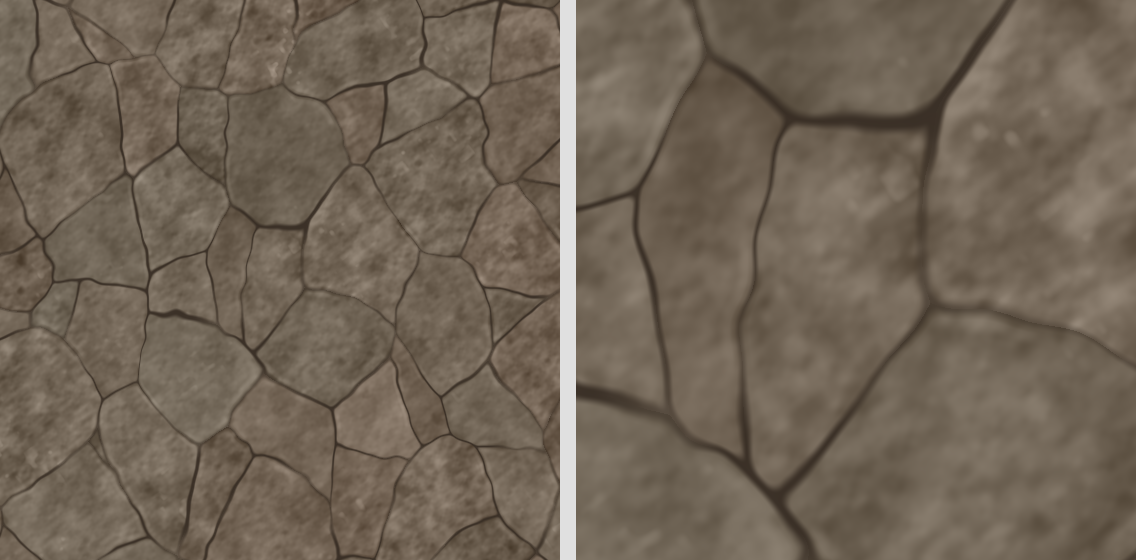
Left: the whole. Right: its middle third, enlarged.
This texture is drawn by a Shadertoy shader. Its source:

```glsl
// Weathered crazy paving: irregular flat stones split by thin dark joints.
// A warped, weighted Voronoi diagram gives the stones; layered value noise
// gives the mottling, the grain and the uneven width of the joints.

#define STONES vec2(7.2, 5.8)
#define SIZE_SPREAD 0.60
#define CORNER_ROUNDING 0.035
#define WARP 0.038
#define JOINT_WIDTH 0.0014
#define JOINT_SOFTNESS 0.0026
#define MOTTLE 0.25
#define GRAIN 0.075
#define STONE_COLOR vec3(0.444, 0.392, 0.333)
#define JOINT_COLOR vec3(0.215, 0.175, 0.140)

float hash(vec2 p) {
    return fract(sin(dot(p, vec2(127.1, 311.7))) * 43758.5453);
}

vec2 hash2(vec2 p) {
    return vec2(hash(p), hash(p + vec2(37.0, 91.0)));
}

float noise(vec2 p) {
    vec2 i = floor(p), f = fract(p);
    f = f * f * (3.0 - 2.0 * f);
    return mix(mix(hash(i), hash(i + vec2(1, 0)), f.x),
               mix(hash(i + vec2(0, 1)), hash(i + vec2(1, 1)), f.x), f.y);
}

float fbm(vec2 p) {
    float sum = 0.0, amp = 0.46;
    for (int i = 0; i < 4; i++) {
        sum += amp * noise(p);
        p = mat2(1.6, 1.2, -1.2, 1.6) * p + 7.3;
        amp *= 0.62;
    }
    return sum / 1.03;
}

float smoothMin(float a, float b, float k) {
    float h = max(k - abs(a - b), 0.0) / k;
    return min(a, b) - h * h * k * 0.25;
}

// Offset to a stone's centre; larger weights claim more ground.
vec2 centre(vec2 cell, vec2 p) {
    return cell + 0.04 + 0.92 * hash2(cell) - p;
}

float weight(vec2 cell) {
    return SIZE_SPREAD * hash(cell + 17.0);
}

// Returns the distance to the nearest joint, and the id of the stone.
float paving(vec2 p, out vec2 stone) {
    vec2 base = floor(p), nearest = vec2(0.0);
    float best = 1e5;
    for (int y = -2; y <= 2; y++)
    for (int x = -2; x <= 2; x++) {
        vec2 cell = base + vec2(x, y), r = centre(cell, p);
        float d = dot(r, r) - weight(cell);
        if (d < best) { best = d; stone = cell; nearest = r; }
    }
    float edge = 2.0;
    for (int y = -2; y <= 2; y++)
    for (int x = -2; x <= 2; x++) {
        vec2 cell = base + vec2(x, y), r = centre(cell, p);
        if (distance(cell, stone) < 0.5) continue;
        float gap = dot(r, r) - weight(cell) - best;
        edge = smoothMin(edge, 0.5 * gap / length(r - nearest), CORNER_ROUNDING);
    }
    return max(edge, 0.0) / STONES.x;
}

void mainImage(out vec4 fragColor, in vec2 fragCoord) {
    vec2 uv = fragCoord / iResolution.y;

    // Bend the joints, first broadly and then with a slight tremor.
    vec2 bend = vec2(noise(uv * 6.0 + 3.0), noise(uv * 6.0 + 41.0)) - 0.5;
    vec2 tremor = vec2(noise(uv * 38.0), noise(uv * 38.0 + 19.0)) - 0.5;
    vec2 stone;
    float edge = paving((uv + 2.0 * WARP * bend + 0.008 * tremor) * STONES + 11.0, stone);

    // Tone and tint of each stone, with a few pale sandy ones.
    float tone = hash(stone + 5.0);
    float pale = step(0.94, hash(stone + 63.0));
    float warmth = hash(stone + 29.0) - 0.5 + 0.6 * (uv.x - 0.5);
    vec3 color = STONE_COLOR + 0.052 * (tone - 0.5) + 0.055 * pale;
    color += warmth * vec3(0.014, -0.004, -0.006);

    // Mottling, rough on some stones and calm on others.
    float rough = mix(0.7, 1.3, hash(stone + 83.0)) * (1.0 - 0.3 * pale);
    vec2 drift = mat2(0.8, 0.6, -0.6, 0.8) * uv * vec2(1.0, 0.85);
    color += MOTTLE * rough * (fbm(drift * 27.0 + stone * 3.0) - 0.5);
    vec2 streak = mat2(0.8, -0.6, 0.6, 0.8) * uv;
    color += GRAIN * rough * (noise(streak * vec2(85.0, 140.0)) - 0.5);

    // Scattered dark pits and pale flecks.
    float spots = noise(drift * 58.0 + 9.0) * noise(drift * 23.0 + 53.0);
    color -= 0.065 * rough * smoothstep(0.50, 0.85, spots);
    float flecks = noise(streak * 80.0 + 31.0) * noise(drift * 13.0 + 71.0);
    color += 0.085 * rough * smoothstep(0.55, 0.85, flecks);

    // Faint shoulder, broken light rim and dark core of the joints.
    float wear = noise(uv * 9.0 + 23.0);
    float rim = smoothstep(0.003, 0.006, edge) * (1.0 - smoothstep(0.007, 0.014, edge));
    color += 0.050 * rim * smoothstep(0.4, 0.8, noise(uv * 24.0 + 67.0));
    color -= 0.040 * exp(-edge / 0.004);
    float width = JOINT_WIDTH * mix(0.3, 1.9, wear);
    float joint = 1.0 - smoothstep(width - 0.5 * JOINT_SOFTNESS, width + JOINT_SOFTNESS, edge);
    joint *= mix(0.35, 1.0, smoothstep(0.2, 0.7, noise(uv * 13.0 + 87.0)));
    color = mix(color, JOINT_COLOR, 0.92 * joint);

    fragColor = vec4(clamp(color, 0.0, 1.0), 1.0);
}
```
